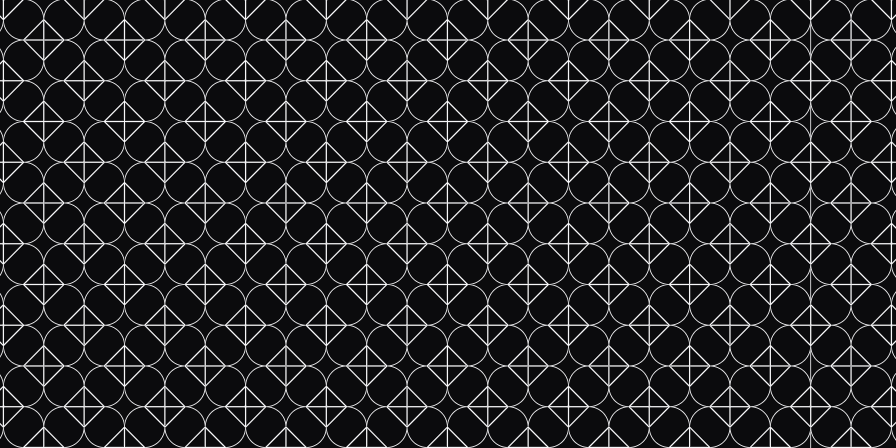
This pattern is drawn by a Shadertoy shader. Its source:

```glsl
// Fine white linework on near-black: crossed diamonds on a staggered lattice,
// joined by quarter arcs so the gaps become rounded diagonal capsules.
// Each half-pitch cell is folded onto one corner, then drawn by distances.

#define HALF_PITCH vec2(0.0901, 0.09095)
#define ORIGIN vec2(0.9987, 0.5469)
#define LINE_WIDTH 0.0028
#define ARC_WIDTH 0.0019
#define SEAM_WIDTH 0.0018
#define SEAM_COLUMN 9.0
#define KNOT_RADIUS 0.0032
#define GROUND vec3(0.043, 0.043, 0.051)
#define INK vec3(0.97, 0.97, 0.975)

float segmentDistance(vec2 p, vec2 a, vec2 b) {
    vec2 ab = b - a;
    return length(p - a - ab * clamp(dot(p - a, ab) / dot(ab, ab), 0.0, 1.0));
}

// Box-filtered coverage keeps the weight of lines thinner than a pixel.
float strokeCoverage(float d, float width, float pixel) {
    float outer = clamp((d + 0.5 * width) / pixel + 0.5, 0.0, 1.0);
    float inner = clamp((d - 0.5 * width) / pixel + 0.5, 0.0, 1.0);
    return outer - inner;
}

// Fold the lattice so the nearest cross centre lies at the local origin.
vec2 foldCell(vec2 q) {
    vec2 cell = floor(q);
    vec2 f = q - cell;
    if (mod(cell.x + cell.y, 2.0) > 0.5) f.x = 1.0 - f.x;
    return f.x + f.y > 1.0 ? 1.0 - f : f;
}

float crossedDiamond(vec2 f) {
    vec2 tipX = vec2(0.5, 0.0);
    vec2 tipY = vec2(0.0, 0.5);
    float arms = min(segmentDistance(f, vec2(0.0), tipX),
                     segmentDistance(f, vec2(0.0), tipY));
    return min(arms, segmentDistance(f, tipX, tipY));
}

float capsuleArc(vec2 f) {
    float ring = abs(length(f - 0.5) - 0.5);
    return max(f.x, f.y) >= 0.5 ? ring : 1.0;
}

void mainImage(out vec4 fragColor, in vec2 fragCoord) {
    float pixel = 1.0 / iResolution.y;
    vec2 q = (fragCoord * pixel - ORIGIN) / HALF_PITCH;
    vec2 f = foldCell(q);
    float unit = 0.5 * (HALF_PITCH.x + HALF_PITCH.y);

    // Diamonds with crosses, and the lighter arcs between them
    float ink = strokeCoverage(crossedDiamond(f) * unit, LINE_WIDTH, pixel);
    ink = max(ink, strokeCoverage(capsuleArc(f) * unit, ARC_WIDTH, pixel));

    // Small knots on every second row of crosses
    vec2 oddNode = 2.0 * floor(0.5 * q) + 1.0;
    float knot = length((q - oddNode) * HALF_PITCH) - KNOT_RADIUS;
    ink = max(ink, 0.8 * clamp(0.5 - knot / pixel, 0.0, 1.0));

    // One continuous vertical seam
    float seam = abs(q.x - SEAM_COLUMN) * HALF_PITCH.x;
    ink = max(ink, strokeCoverage(seam, SEAM_WIDTH, pixel));

    fragColor = vec4(mix(GROUND, INK, ink), 1.0);
}
```
